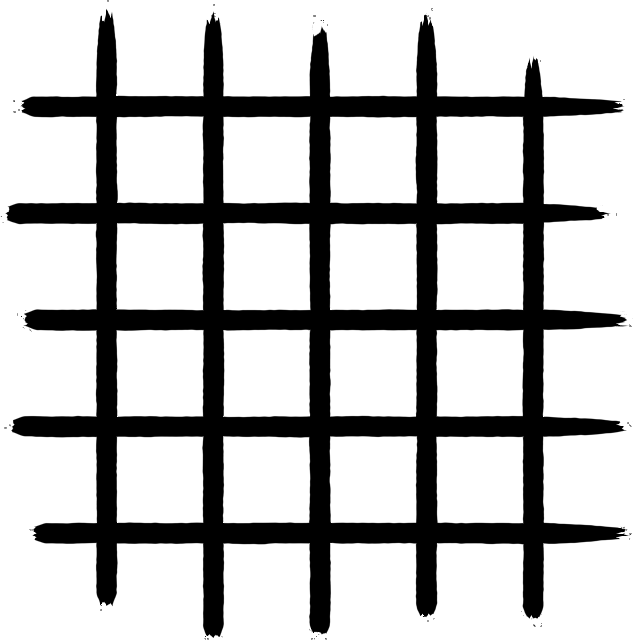
Give the GLSL for this pattern, as a Shadertoy shader.

```glsl
#define LINES 5
#define SPACING (1.0 / 6.0)
#define HALF_WIDTH 0.0160
#define EDGE_WEAR 0.0030
#define BRISTLE_LENGTH 0.020
#define BRISTLE_DENSITY 330.0
#define SPECK_CELL 0.0035
#define SPECK_CHANCE 0.10
#define INK vec3(0.0)
#define PAPER vec3(1.0)

// Start and end of each stroke, counted from the lower left
const vec2 columnSpan[LINES] = vec2[LINES](
    vec2(0.053, 0.988), vec2(0.003, 0.983), vec2(0.007, 0.965),
    vec2(0.036, 0.978), vec2(0.033, 0.912));
const vec2 rowSpan[LINES] = vec2[LINES](
    vec2(0.051, 0.983), vec2(0.018, 0.979), vec2(0.038, 0.981),
    vec2(0.009, 0.952), vec2(0.033, 0.978));

float hash(float n) {
    n = fract(n * 0.1031);
    n *= n + 33.33;
    n *= n + n;
    return fract(n);
}

float noise(float x) {
    float cell = floor(x), t = fract(x);
    return mix(hash(cell), hash(cell + 1.0), t * t * (3.0 - 2.0 * t));
}

// Signed offset of a worn edge: slow waves, bumps and fine grit
float edgeWear(float along, float grain, float seed) {
    float wear = 0.40 * noise(along * 16.0 * grain + seed)
               + 0.35 * noise(along * 60.0 * grain + seed + 31.0)
               + 0.25 * noise(along * 190.0 * grain + seed + 67.0);
    return EDGE_WEAR * (wear - 0.5);
}

// Stray ink dots around the two ends of a stroke
float specks(vec2 p, float nearEnd, float body, float seed) {
    vec2 cell = floor(p / SPECK_CELL);
    float pick = hash(cell.x + 157.0 * cell.y + seed);
    vec2 offset = (fract(p / SPECK_CELL) - 0.5) * SPECK_CELL;
    float radius = SPECK_CELL * 0.25 * hash(pick * 913.0);
    bool present = pick < SPECK_CHANCE && nearEnd < 0.012 && body < 0.005;
    return present ? length(offset) - radius : 1.0;
}

// Distance to a brush stroke along p.x: blunt start, dry tapered end
float stroke(vec2 p, vec2 span, float taper, float grain, float seed) {
    float fromStart = p.x - span.x;
    float toEnd = span.y - p.x;
    float across = p.y / HALF_WIDTH;

    float tip = sqrt(clamp(toEnd / taper, 0.0, 1.0));
    float heel = smoothstep(-0.004, 0.022, fromStart);
    float width = HALF_WIDTH * mix(0.3, 1.0, tip) * mix(0.55, 1.0, heel);
    float side = p.y > 0.0 ? 0.0 : 211.0;
    float body = abs(p.y) - width - edgeWear(p.x, grain, seed + side);

    // Bristles break up both ends across the width
    float hair = noise(p.y * BRISTLE_DENSITY + seed + 400.0);
    float endCut = BRISTLE_LENGTH * hair + 0.010 * across * across - toEnd;
    float startCut = 0.3 * BRISTLE_LENGTH * hair - fromStart;

    float nearEnd = min(abs(fromStart), abs(toEnd));
    float ink = max(body, max(endCut, startCut));
    return min(ink, specks(p, nearEnd, body, seed));
}

void mainImage(out vec4 fragColor, in vec2 fragCoord) {
    vec2 uv = fragCoord / iResolution.xy;

    // Union of the upright and level strokes
    float d = 1.0;
    for (int i = 0; i < LINES; i++) {
        float center = float(i + 1) * SPACING;
        float seed = float(i) * 1000.0 + 500.0;
        vec2 upright = vec2(uv.y, uv.x - center);
        vec2 level = vec2(uv.x, uv.y - center);
        d = min(d, stroke(upright, columnSpan[i], 0.085, 1.0, seed));
        d = min(d, stroke(level, rowSpan[i], 0.125, 0.65, seed + 6000.0));
    }

    // Soft edge about one pixel wide
    float blur = 0.75 * max(length(vec2(dFdx(d), dFdy(d))), 1e-5);
    float coverage = 1.0 - smoothstep(-blur, blur, d);
    fragColor = vec4(mix(PAPER, INK, coverage), 1.0);
}
```
